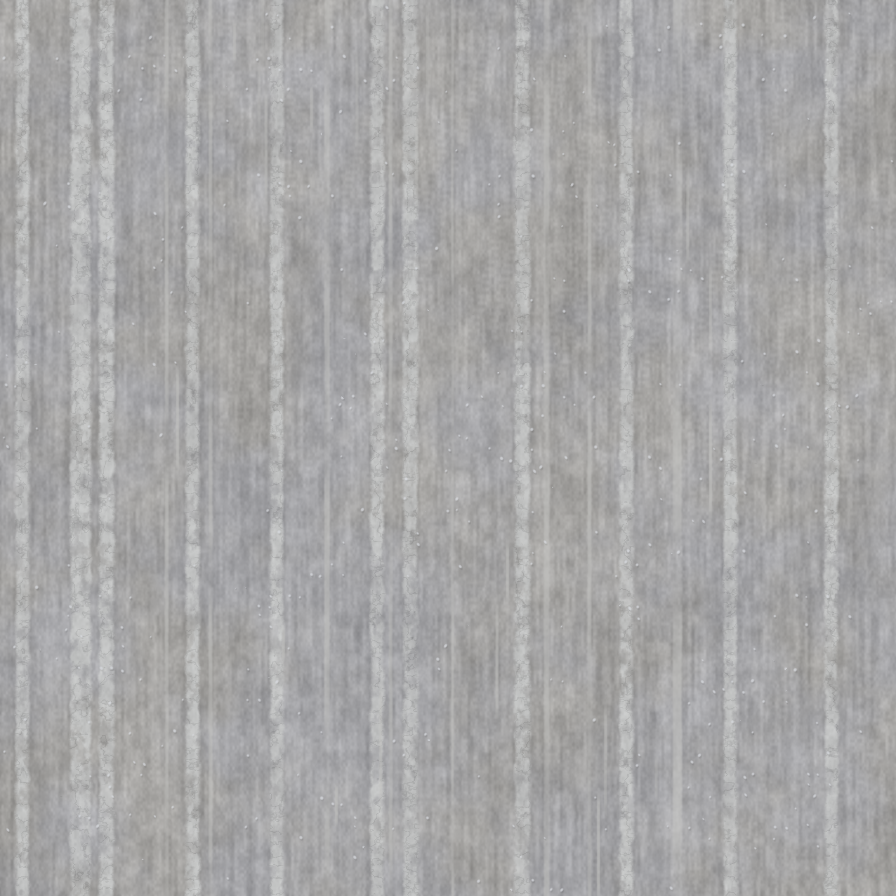
Write a Shadertoy shader that draws this texture.

```glsl
float hash(vec2 p) {
    return fract(sin(dot(p, vec2(127.1, 311.7))) * 43758.5);
}

float noise(vec2 p) {
    vec2 cell = floor(p), f = fract(p);
    f = f * f * (3.0 - 2.0 * f);
    float low = mix(hash(cell), hash(cell + vec2(1, 0)), f.x);
    float high = mix(hash(cell + vec2(0, 1)), hash(cell + vec2(1, 1)), f.x);
    return mix(low, high, f.y);
}

float fbm(vec2 p) {
    float sum = 0.0, weight = 0.5;
    for (int i = 0; i < 4; i++) {
        sum += weight * noise(p);
        p = p * 2.03 + vec2(17.3, 9.1);
        weight *= 0.55;
    }
    return sum / 1.01;
}

// Soft vertical band around a centre
float band(float x, float centre, float halfWidth, float blur) {
    return 1.0 - smoothstep(halfWidth - blur, halfWidth + blur, abs(x - centre));
}

// Short scratches with tapered ends
float scratches(vec2 uv, float count, float blur) {
    float mask = 0.0;
    for (float i = 0.0; i < count; i++) {
        vec2 centre = vec2(hash(vec2(i, 3.7)), hash(vec2(i, 8.2)));
        float halfLength = mix(0.02, 0.08, hash(vec2(i, 5.1)));
        float taper = 1.0 - smoothstep(0.6, 1.0, abs(uv.y - centre.y) / halfLength);
        float strength = mix(0.3, 1.0, hash(vec2(i, 1.9)));
        mask = max(mask, strength * taper * band(uv.x, centre.x, 0.0016, blur));
    }
    return mask;
}

// Sparse small specks, one candidate per grid cell
float specks(vec2 uv, float cells, float density, float blur) {
    vec2 cell = floor(uv * cells);
    vec2 jitter = vec2(hash(cell + 2.3), hash(cell + 6.9));
    vec2 offset = uv - (cell + 0.25 + 0.5 * jitter) / cells;
    offset.y += offset.x * (jitter.x - 0.5);
    float radius = mix(0.0007, 0.0017, hash(cell + 4.4));
    float disc = 1.0 - smoothstep(radius - blur, radius + blur, length(offset));
    return disc * step(1.0 - density, hash(cell + 9.6));
}

void mainImage(out vec4 fragColor, in vec2 fragCoord) {
    vec2 uv = fragCoord / iResolution.xy;
    float blur = max(0.0011, 0.7 / iResolution.x);

    const vec3 warmGray = vec3(0.642, 0.636, 0.626);
    const vec3 coolGray = vec3(0.642, 0.643, 0.656);
    const vec3 paleStripe = vec3(0.765, 0.770, 0.768);
    const vec3 scratchColor = vec3(0.76, 0.76, 0.75);
    const vec3 speckColor = vec3(0.85, 0.86, 0.88);

    // Centre and half width of the broad and the faint stripes
    const vec2 broad[11] = vec2[11](
        vec2(0.025, 0.007), vec2(0.090, 0.011), vec2(0.119, 0.008), vec2(0.215, 0.007),
        vec2(0.309, 0.007), vec2(0.421, 0.007), vec2(0.458, 0.008), vec2(0.583, 0.008),
        vec2(0.699, 0.007), vec2(0.815, 0.007), vec2(0.928, 0.007));
    const vec2 faint[8] = vec2[8](
        vec2(0.186, 0.002), vec2(0.235, 0.002), vec2(0.365, 0.003), vec2(0.436, 0.002),
        vec2(0.505, 0.0015), vec2(0.610, 0.003), vec2(0.658, 0.002), vec2(0.756, 0.005));

    // Mottled metal with fine vertical brushing
    float mottle = fbm(uv * 13.0) - 0.5;
    float grain = fbm(uv * vec2(85.0, 65.0)) - 0.5;
    float streak = noise(uv * vec2(190.0, 4.0)) - 0.5;
    float brushing = noise(uv * vec2(300.0, 24.0) + 31.0) - 0.5;
    float grit = noise(uv * vec2(380.0, 260.0) + 57.0) - 0.5;
    float tint = smoothstep(0.25, 0.75, fbm(uv * 11.0 + 43.0));
    vec3 color = mix(warmGray, coolGray, tint);
    color += 0.085 * mottle + 0.13 * grain + 0.05 * streak + 0.06 * brushing + 0.05 * grit;

    // Stripes with finely ragged edges
    float ragged = fbm(uv * vec2(75.0, 90.0) + 12.0) - 0.5;
    float x = uv.x + 0.006 * ragged;
    float stripe = 0.0, groove = 0.0, hairline = 0.0;
    for (int i = 0; i < 11; i++) {
        stripe = max(stripe, band(x, broad[i].x, broad[i].y, 0.0025));
        groove = max(groove, band(x, broad[i].x, broad[i].y + 0.004, 0.004));
    }
    for (int i = 0; i < 8; i++) {
        hairline = max(hairline, band(uv.x + 0.001 * ragged, faint[i].x, faint[i].y, 0.0015));
    }

    // Flaking and short dark creases in the pale stripes
    float wear = smoothstep(0.30, 0.58, fbm(uv * vec2(95.0, 75.0) + 5.0));
    float patchy = smoothstep(0.2, 0.7, noise(uv * vec2(22.0, 9.0) + 3.0));
    float ridge = abs(fbm(uv * vec2(65.0, 75.0) + 71.0) - 0.5);
    float creases = 1.0 - smoothstep(0.0, 0.06, ridge);
    float cover = stripe * mix(0.38, 0.95, wear) * mix(0.8, 1.0, patchy);
    color -= 0.02 * groove * (1.0 - stripe);
    color = mix(color, paleStripe + 0.10 * grain + 0.04 * grit, cover);
    color -= 0.055 * creases * stripe;

    // Broken hairlines and scratches
    float broken = smoothstep(0.2, 0.75, noise(uv * vec2(90.0, 14.0) + 20.0));
    color = mix(color, scratchColor, hairline * mix(0.12, 0.55, broken));
    color = mix(color, scratchColor, 0.6 * scratches(uv, 26.0, blur));

    // Glinting specks with a small shadow below
    float density = 0.03 + 0.10 * smoothstep(0.0, 0.2, mottle);
    float glint = specks(uv, 85.0, density, blur);
    float shadow = specks(uv + vec2(-0.001, 0.002), 85.0, density, blur);
    color -= 0.05 * shadow * (1.0 - glint);
    color = mix(color, speckColor, 0.7 * glint);

    fragColor = vec4(clamp(color, 0.0, 1.0), 1.0);
}
```
